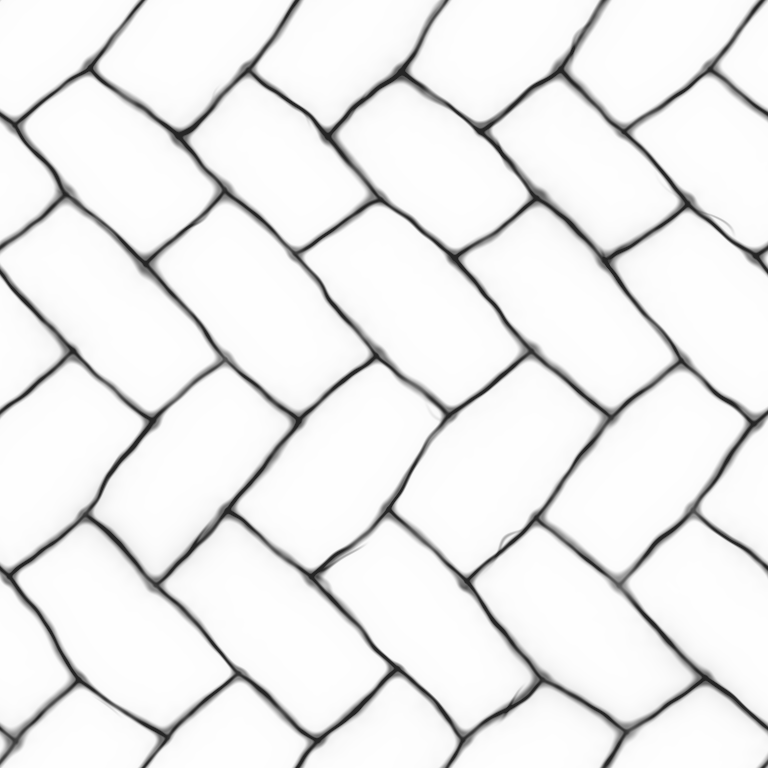
Reproduce this pattern procedurally as a Shadertoy shader.

```glsl
// Slanted brick paving in pencil tones: five zigzag courses of five bricks each.
// Joints are segments between jittered zigzag corners, blended so they thicken
// where they meet, then bent and shaded with gradient noise that wraps.

const int REPEATS = 5;
const float SIZE = float(REPEATS);
const float ZIGZAG_HEIGHT = 0.215;
const float JITTER = 0.08;

// Per course: sideways shift, height offset, and lean (1 falls right, 0 falls left).
const float SHIFT[5] = float[5](0.61, 0.46, 0.46, 0.53, 0.56);
const float LEVEL[5] = float[5](0.64, 0.49, 0.54, 0.555, 0.605);
const int LEAN[5] = int[5](1, 1, 0, 1, 0);

vec2 hash2(vec2 p) {
    vec3 q = fract(p.xyx * vec3(0.1031, 0.1030, 0.0973));
    q += dot(q, q.yzx + 33.33);
    return fract((q.xx + q.yz) * q.zy);
}

float cornerSlope(vec2 cell, vec2 offset, float period, float seed) {
    float angle = 6.2832 * hash2(mod(cell, period) + seed).x;
    return dot(vec2(cos(angle), sin(angle)), offset);
}

// Gradient noise, roughly -0.7 to 0.7; freq is a whole number per brick.
float noise(vec2 p, float freq, float seed) {
    float period = SIZE * freq;
    p *= freq;
    vec2 i = floor(p), f = p - i;
    vec2 u = f * f * f * (f * (f * 6.0 - 15.0) + 10.0);
    vec2 e = vec2(1.0, 0.0);
    float low = mix(cornerSlope(i, f, period, seed),
                    cornerSlope(i + e, f - e, period, seed), u.x);
    float high = mix(cornerSlope(i + e.yx, f - e.yx, period, seed),
                     cornerSlope(i + 1.0, f - 1.0, period, seed), u.x);
    return mix(low, high, u.y);
}

vec2 noise2(vec2 p, float freq, float seed) {
    return vec2(noise(p, freq, seed), noise(p, freq, seed + 17.3));
}

float segmentDistance(vec2 p, vec2 a, vec2 b) {
    vec2 ab = b - a, ap = p - a;
    return length(ap - ab * clamp(dot(ap, ab) / dot(ab, ab), 0.0, 1.0));
}

// Zigzag corner: side is -1 for a peak, +1 for a valley.
vec2 corner(int column, int row, float side) {
    int k = (row + 2 * REPEATS) % REPEATS;
    vec2 id = vec2(float((column + 2 * REPEATS) % REPEATS), float(k));
    vec2 base = vec2(float(column) + SHIFT[k] + 0.25 + 0.25 * side,
                     float(row) + LEVEL[k] + ZIGZAG_HEIGHT * side);
    return base + JITTER * (hash2(id * 7.0 + 31.0 + 11.0 * side) - 0.5);
}

// Distance to the joints; blend sets how much they swell at the junctions.
float jointDistance(vec2 p, float blend) {
    float sum = 1e-9;
    int baseRow = int(floor(p.y));
    for (int row = baseRow - 1; row <= baseRow; row++) {
        int k = (row + 2 * REPEATS) % REPEATS;
        int baseColumn = int(floor(p.x - SHIFT[k]));
        for (int c = baseColumn - 1; c <= baseColumn + 1; c++) {
            vec2 valley = corner(c, row, 1.0);
            float fall = segmentDistance(p, corner(c, row, -1.0), valley);
            float rise = segmentDistance(p, valley, corner(c + 1, row, -1.0));
            float side = segmentDistance(p, valley, corner(c + LEAN[k], row + 1, -1.0));
            sum += dot(exp(-vec3(fall, rise, side) / blend), vec3(1.0));
        }
    }
    return -blend * log(sum);
}

// Soft-edged stroke that is full up to inner and gone at outer.
float stroke(float d, float inner, float outer, float pixel) {
    return 1.0 - smoothstep(inner, max(outer, inner + pixel), d);
}

void mainImage(out vec4 fragColor, in vec2 fragCoord) {
    vec2 uv = fragCoord / iResolution.xy;
    vec2 p = vec2(uv.x, 1.0 - uv.y) * SIZE;
    float pixel = SIZE / iResolution.y;

    // Hand-drawn bends, with separate drift for the dark line and loose strokes
    vec2 bent = p + 0.055 * noise2(p, 2.0, 3.0) + 0.014 * noise2(p, 6.0, 41.0);
    float gap = jointDistance(bent, 0.022);
    float core = jointDistance(bent + 0.03 * noise2(p, 3.0, 67.0), 0.006);
    float loose = jointDistance(bent + 0.13 * noise2(p, 3.0, 91.0), 0.006);

    // Wear along the joints
    float width = 1.0 + 0.65 * noise(p, 2.0, 113.0);
    float pressure = 0.5 + 0.9 * noise(p, 3.0, 131.0);
    float grain = noise(p, 14.0, 151.0);

    // Grey mortar, dark line, faint loose strokes and smudges on the bricks
    float ink = (0.36 + 0.2 * pressure + 0.1 * grain) * stroke(gap, 0.004, 0.040 * width, pixel);
    ink += (0.18 + 0.34 * pressure) * stroke(core, 0.001, 0.019, pixel);
    float looseMask = smoothstep(0.12, 0.45, noise(p, 2.0, 173.0));
    ink += 0.3 * looseMask * stroke(loose, 0.0, 0.018, pixel);
    float smudge = smoothstep(-0.1, 0.5, noise(p, 1.0, 197.0) + 0.2 * grain);
    ink += (0.025 + 0.10 * smudge) * exp(-max(gap, 0.0) / 0.06);

    float tone = 0.995 - min(max(ink, 0.0), 0.85);
    fragColor = vec4(vec3(tone), 1.0);
}
```
